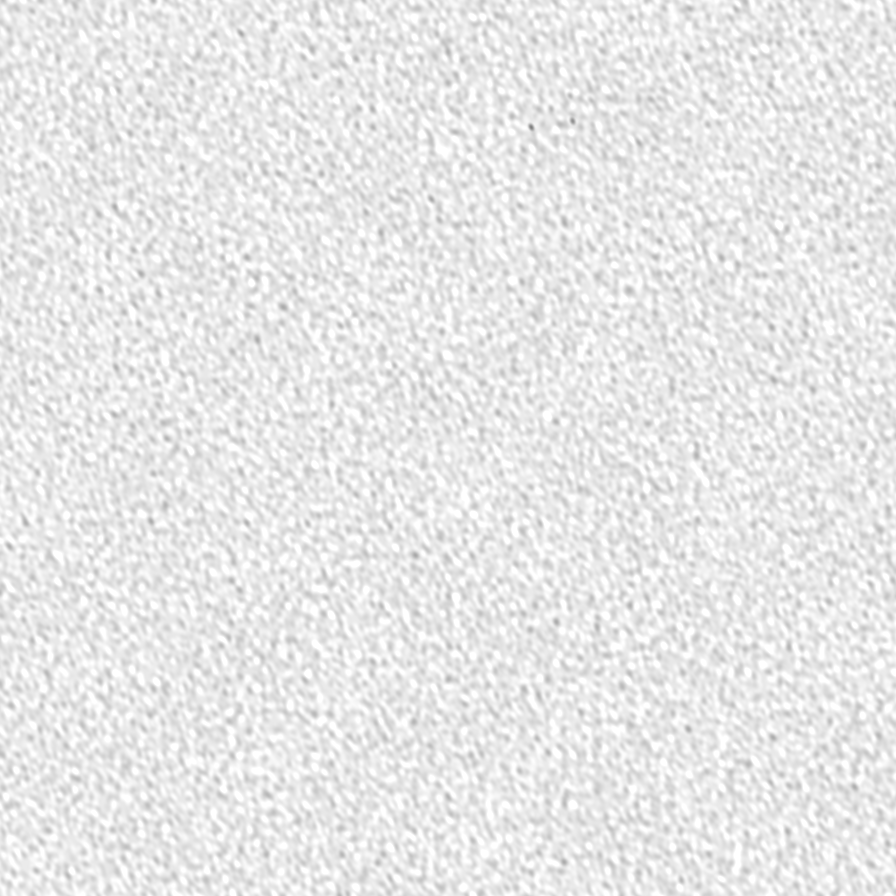
Give the GLSL for this texture, as a three.js fragment shader.

```glsl
// Pale grey plaster: fine soft grain with a slight slant and a few dark flecks.
varying vec2 vUv;

const float BASE_GREY = 0.911;
const float GRAIN_CELLS = 108.0;      // grain cells across the canvas
const float GRAIN_CONTRAST = 0.124;
const float GRAIN_ANGLE = 2.1;        // direction of the long grain axis
const float GRAIN_STRETCH = 1.4;      // length over width of a grain
const float MOTTLE_CONTRAST = 0.005;
const vec2 FLECK_CENTER = vec2(0.616, 0.868);
const float FLECK_STEP = 0.023;
const float FLECK_RADIUS = 0.0075;
const float FLECK_DEPTH = 0.42;
const vec2 TWIN_OFFSET = vec2(-0.003, 0.029);

vec3 hash3(vec2 p) {
  vec3 q = fract(p.xyx * vec3(0.1031, 0.1030, 0.0973));
  q += dot(q, q.yxz + 33.33);
  return fract((q.xxy + q.yzz) * q.zyx);
}

// Smooth bump that reaches zero at distance one
float bump(vec2 d) {
  float k = max(0.0, 1.0 - dot(d, d));
  return k * k * k;
}

// Offset turned into the grain's frame, narrowed across its long axis
vec2 grainFrame(vec2 d) {
  float c = cos(GRAIN_ANGLE), s = sin(GRAIN_ANGLE);
  return vec2(dot(d, vec2(c, s)), GRAIN_STRETCH * dot(d, vec2(-s, c)));
}

// Cellular noise: one light and one dark grain scattered in every cell
float grain(vec2 p) {
  vec2 cell = floor(p), local = fract(p);
  float sum = 0.0;
  for (int y = -1; y <= 1; y++) {
    for (int x = -1; x <= 1; x++) {
      vec2 shift = vec2(float(x), float(y));
      vec3 light = hash3(cell + shift + 17.0);
      vec3 dark = hash3(cell + shift + 191.0);
      sum += mix(0.4, 1.0, light.z) * bump(grainFrame(local - shift - light.xy));
      sum -= mix(0.4, 1.0, dark.z) * bump(grainFrame(local - shift - dark.xy));
    }
  }
  return sum;
}

// Broad, faint unevenness from layered sines
float mottle(vec2 p) {
  return sin(p.x * 23.0 + 2.0 * sin(p.y * 17.0))
       + sin(p.y * 31.0 - p.x * 14.0 + 1.5 * sin(p.x * 27.0));
}

// Small cluster of flecks, alternately faint and strong, with fainter twins
float flecks(vec2 p) {
  float shade = 0.0;
  for (int i = 0; i < 5; i++) {
    float n = float(i);
    vec2 place = FLECK_CENTER + vec2((n - 2.0) * FLECK_STEP, 0.012 * sin(n * 4.1));
    float depth = mix(0.2, 1.0, abs(sin(n * 1.5)));
    vec2 d = p - place;
    shade += depth * bump(grainFrame(d) / FLECK_RADIUS);
    shade += depth * n * 0.22 * bump(grainFrame(d - TWIN_OFFSET) / FLECK_RADIUS);
  }
  return shade;
}

void main() {
  float grey = BASE_GREY;
  grey += GRAIN_CONTRAST * grain(vUv * GRAIN_CELLS);
  grey += MOTTLE_CONTRAST * mottle(vUv);
  grey -= FLECK_DEPTH * flecks(vUv);
  gl_FragColor = vec4(vec3(clamp(grey, 0.0, 1.0)), 1.0);
}
```
